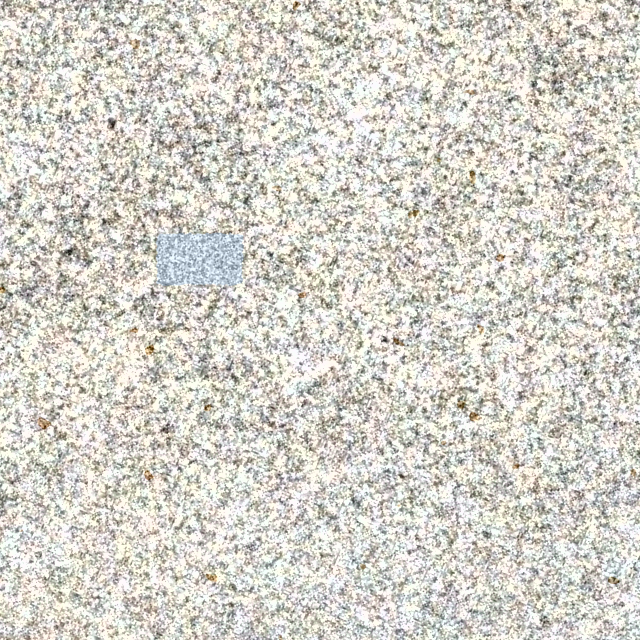
A three.js fragment shader for this texture:

```glsl
// Pale speckled granite: fine bright grain over small grey-brown clumps,
// scattered dark and rusty minerals, and one small blue-grey inset tile.
// Layers of value noise set the tone; slower noise sets the warm or cool tint.
varying vec2 vUv;

const vec3 STONE_TINT = vec3(0.010, 0.0, -0.030);
const vec3 TILE_TINT = vec3(-0.055, 0.0, 0.050);
const vec3 RUST_TINT = vec3(0.090, 0.0, -0.110);
const float STONE_TONE = 0.845;
const float TONE_SPREAD = 0.19;
const float WHITE_LIMIT = 0.99;
const float TILE_TONE = 0.785;
const vec2 TILE_CENTER = vec2(0.312, 0.595);
const vec2 TILE_HALF = vec2(0.067, 0.040);
const float MINERAL_CELLS = 17.0;

float hash(vec2 p, float seed) {
  vec3 q = fract(vec3(p.xyx + seed * 17.31) * vec3(0.1031, 0.1030, 0.0973));
  q += dot(q, q.yzx + 33.33);
  return fract((q.x + q.y) * q.z);
}

// Value noise scaled to zero mean and roughly unit deviation.
float noise(vec2 p, float seed) {
  vec2 cell = floor(p);
  vec2 f = fract(p);
  f = f * f * (3.0 - 2.0 * f);
  float low = mix(hash(cell, seed), hash(cell + vec2(1.0, 0.0), seed), f.x);
  float high = mix(hash(cell + vec2(0.0, 1.0), seed), hash(cell + 1.0, seed), f.x);
  return (mix(low, high, f.y) - 0.5) * 4.66;
}

vec2 rotate(vec2 p, float angle) {
  float c = cos(angle);
  float s = sin(angle);
  return vec2(c * p.x - s * p.y, s * p.x + c * p.y);
}

float roundedBox(vec2 p, vec2 halfSize, float radius) {
  vec2 d = abs(p) - halfSize + radius;
  return length(max(d, 0.0)) + min(max(d.x, d.y), 0.0) - radius;
}

// Scattered irregular minerals: x is coverage, y is rustiness.
vec2 minerals(vec2 uv, float cells, float density) {
  vec2 p = uv * cells;
  vec2 home = floor(p);
  vec2 found = vec2(0.0);
  float wobble = 0.035 * noise(uv * 130.0, 11.0);
  for (int j = -1; j <= 1; j++) {
    for (int i = -1; i <= 1; i++) {
      vec2 cell = home + vec2(float(i), float(j));
      vec2 center = cell + vec2(hash(cell, 1.0), hash(cell, 2.0));
      float size = mix(0.05, 0.15, pow(hash(cell, 3.0), 2.0));
      vec2 offset = rotate(p - center, 6.28 * hash(cell, 4.0));
      float dist = length(offset * vec2(1.0, 1.4)) - size + wobble;
      float cover = 1.0 - smoothstep(-0.03, 0.05, dist);
      cover *= step(hash(cell, 5.0), density);
      float rust = cover * step(0.55, hash(cell, 6.0));
      found = max(found, vec2(cover, rust));
    }
  }
  return found;
}

// Slow drift between warm and cool, plus small patches of pink and green.
vec3 stoneTint(vec2 uv, float grain) {
  float drift = 0.5 * noise(uv * 5.0, 21.0) + 0.7 * (uv.y - uv.x);
  float patches = noise(uv * 75.0, 22.0);
  float pink = noise(uv * 48.0, 23.0);
  vec3 warm = vec3(0.012, 0.0, -0.018) * (0.6 * drift + patches);
  return STONE_TINT + warm + vec3(0.007, -0.006, 0.004) * (pink + grain);
}

void main() {
  vec2 uv = vUv;

  // Grain from finest to broadest
  float fine = noise(rotate(uv, 0.4) * 400.0, 31.0);
  float small = noise(rotate(uv, 1.1) * 215.0, 32.0);
  float clump = noise(rotate(uv, 0.7) * 120.0, 33.0);
  float broad = noise(uv * 9.0, 34.0) + 0.6 * noise(uv * 24.0, 35.0);
  float clumping = mix(0.78, 1.08, smoothstep(0.0, 0.5, uv.y));
  float shade = 0.70 * fine + clumping * (0.45 * small + 0.50 * clump) + 0.11 * broad;

  // Dark and rusty minerals
  vec2 mineral = minerals(uv, MINERAL_CELLS, 0.22);
  shade -= 1.7 * mineral.x;
  float tone = STONE_TONE + TONE_SPREAD * shade;
  vec3 tint = stoneTint(uv, noise(uv * 380.0, 36.0));
  tint += RUST_TINT * mineral.y;

  // Inset tile with a thin broken shadow on its left and upper edges
  vec2 q = uv - TILE_CENTER;
  float ragged = 0.0009 * small;
  float tile = 1.0 - smoothstep(-0.0015, 0.0015, roundedBox(q, TILE_HALF, 0.006) + ragged);
  vec2 shadowOffset = vec2(-0.003, 0.003);
  float shadow = 1.0 - smoothstep(-0.002, 0.003, roundedBox(q - shadowOffset, TILE_HALF, 0.006));
  tone -= 0.17 * shadow * (1.0 - tile);
  float tileTone = TILE_TONE + 0.105 * fine + 0.035 * small + 0.015 * clump;
  tone = mix(tone, tileTone, tile);
  tint = mix(tint, TILE_TINT, tile);

  vec3 color = vec3(clamp(tone, 0.12, WHITE_LIMIT)) + tint;
  gl_FragColor = vec4(clamp(color, 0.0, 1.0), 1.0);
}
```
